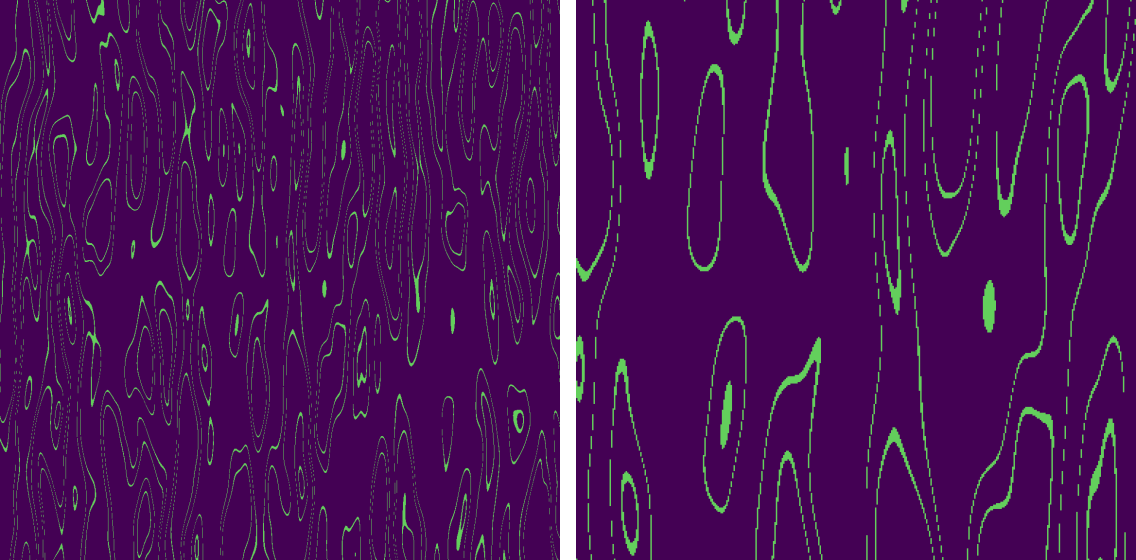
Left, the full canvas; right, a detail of the centre.
Write a Shadertoy shader that draws this texture.

```glsl
// Thin green contour lines on deep purple, running like upright wood grain.
// A tall, stretched noise field is cut at pairs of levels on a fine grid, so
// steep lines break into dashes; the grid is then area-averaged per pixel.

const float GRID_CELLS = 1152.0;   // fine cells along the canvas height
const float PAIR_OFFSET = 0.14;    // half the gap between paired levels
const float LINE_HALF_WIDTH = 0.0145;
const vec3 PURPLE = vec3(0.267, 0.005, 0.329);
const vec3 GREEN = vec3(0.39, 0.81, 0.36);

// Random vector in -1..1 for a lattice point
vec2 hashGradient(vec2 cell) {
    vec3 p = fract(cell.xyx * vec3(0.1031, 0.1030, 0.0973));
    p += dot(p, p.yzx + 33.33);
    return 2.0 * fract((p.xx + p.yz) * p.zy) - 1.0;
}

float cornerValue(vec2 cell, vec2 local, vec2 corner) {
    return dot(hashGradient(cell + corner), local - corner);
}

float gradientNoise(vec2 p) {
    vec2 cell = floor(p);
    vec2 f = p - cell;
    vec2 u = f * f * f * (f * (f * 6.0 - 15.0) + 10.0);
    float low = mix(cornerValue(cell, f, vec2(0, 0)),
                    cornerValue(cell, f, vec2(1, 0)), u.x);
    float high = mix(cornerValue(cell, f, vec2(0, 1)),
                     cornerValue(cell, f, vec2(1, 1)), u.x);
    return mix(low, high, u.y);
}

// Height field: long columns, tall loops and small knots, gently meandering
float grainField(vec2 uv) {
    vec2 p = uv;
    p.x += 0.020 * gradientNoise(uv * 5.0 + 71.3);
    p.y += 0.035 * gradientNoise(uv * vec2(9.0, 5.0) + 37.7);
    float columns = gradientNoise(p * vec2(18.0, 1.1) + vec2(13.2, 5.4));
    float loops = gradientNoise(p * vec2(24.0, 3.4) + vec2(41.6, 29.3));
    float knots = gradientNoise(p * vec2(44.0, 9.0) + vec2(7.9, 83.1));
    return 2.0 * columns + 2.6 * loops + 0.5 * knots;
}

// 1 where the field lies on one of two close levels in each unit
float contourPair(float height, float halfWidth) {
    float fromPairCentre = abs(fract(height) - 0.5);
    return step(abs(fromPairCentre - PAIR_OFFSET), halfWidth);
}

// Exact box filter over the grid cells between two corners
float lineCoverage(vec2 low, vec2 high) {
    vec2 first = floor(low);
    ivec2 count = ivec2(ceil(high) - first);
    float sum = 0.0;
    for (int j = 0; j < count.y; j++) {
        for (int i = 0; i < count.x; i++) {
            vec2 cell = first + vec2(i, j);
            vec2 overlap = max(min(high, cell + 1.0) - max(low, cell), 0.0);
            float height = grainField((cell + 0.5) / GRID_CELLS);
            sum += overlap.x * overlap.y * contourPair(height, LINE_HALF_WIDTH);
        }
    }
    vec2 size = high - low;
    return sum / (size.x * size.y);
}

void mainImage(out vec4 fragColor, in vec2 fragCoord) {
    float cellsPerPixel = GRID_CELLS / iResolution.y;
    vec2 low = (fragCoord - 0.5) * cellsPerPixel;
    vec2 high = (fragCoord + 0.5) * cellsPerPixel;
    float coverage = lineCoverage(low, high);
    fragColor = vec4(mix(PURPLE, GREEN, coverage), 1.0);
}
```
